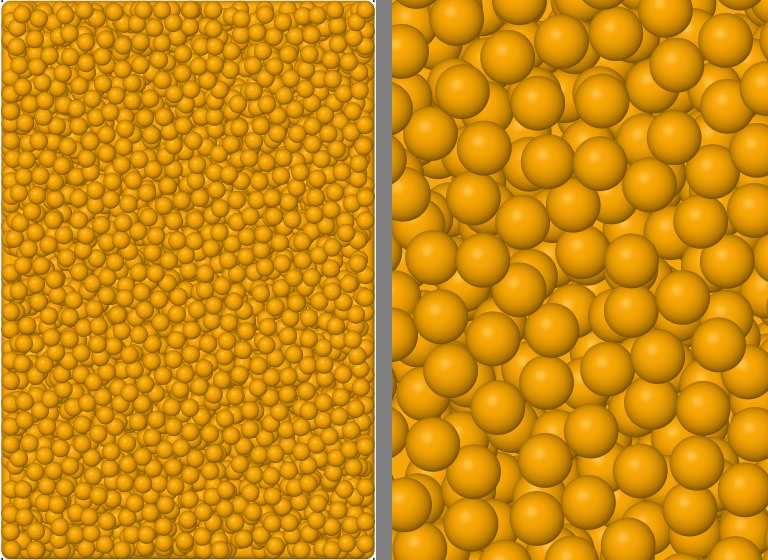
Left: the whole. Right: its middle third, enlarged.
A WebGL 1 fragment shader for this pattern:

```glsl
precision highp float;

uniform vec2 u_resolution;

const float RADIUS = 0.0163;
const float SPACING = 2.26 * RADIUS;
const float ROW_HEIGHT = 0.866;
const float JITTER = 0.8;
const vec2 MARGIN = vec2(0.0027, 0.0015);
const vec3 PAPER = vec3(0.97, 0.97, 0.96);
const vec3 AMBER = vec3(1.0, 0.67, 0.01);
const vec3 GLINT = vec3(0.05, 0.12, 0.25);

vec2 hash2(vec2 cell, float seed) {
  vec3 q = fract(vec3(cell.xyx + seed * 17.3) * vec3(0.1031, 0.1030, 0.0973));
  q += dot(q, q.yzx + 33.33);
  return fract((q.xx + q.yz) * q.zy);
}

mat2 rotation(float angle) {
  float c = cos(angle), s = sin(angle);
  return mat2(c, s, -s, c);
}

// Jittered point of a staggered lattice, in lattice units
vec2 latticePoint(vec2 cell, float seed) {
  float stagger = 0.5 * mod(cell.y, 2.0) - 0.25;
  vec2 point = cell + 0.5 + vec2(stagger, 0.0);
  point += JITTER * (hash2(cell, seed) - 0.5);
  return point * vec2(1.0, ROW_HEIGHT);
}

// Push a point away from neighbours whose balls would overlap it
vec2 relaxedPoint(vec2 cell, float seed) {
  float touching = 2.0 * RADIUS / SPACING;
  vec2 point = latticePoint(cell, seed);
  vec2 push = vec2(0.0);
  for (int j = -1; j <= 1; j++) {
    for (int i = -1; i <= 1; i++) {
      if (i == 0 && j == 0) continue;
      vec2 away = point - latticePoint(cell + vec2(i, j), seed);
      float gap = max(length(away), 0.001);
      push += 0.5 * away / gap * max(touching - gap, 0.0);
    }
  }
  return point + push;
}

// Soft diffuse light from the upper left with a faint highlight
vec3 shadeBall(vec2 offset) {
  float height = sqrt(max(1.0 - dot(offset, offset), 0.0));
  vec3 normal = vec3(offset, height);
  float diffuse = max(dot(normal, normalize(vec3(-0.16, 0.2, 1.0))), 0.0);
  float facing = max(dot(normal, normalize(vec3(-0.22, 0.28, 1.0))), 0.0);
  return AMBER * min(0.47 + 0.54 * diffuse, 0.96) + GLINT * pow(facing, 40.0);
}

vec3 drawBall(vec3 below, vec2 p, vec2 center, float pixel) {
  vec2 offset = p - center;
  float cover = clamp((RADIUS - length(offset)) / pixel + 0.5, 0.0, 1.0);
  return mix(below, shadeBall(offset / RADIUS), cover);
}

// One layer of packed balls, kept inside the walls low..high
vec3 drawLayer(vec3 color, vec2 p, vec2 low, vec2 high, float layer, float pixel) {
  mat2 turn = rotation(0.35 + 0.83 * layer);
  vec2 shift = vec2(40.37, 40.61) * (layer + 1.0);
  vec2 q = turn * p / SPACING + shift;
  vec2 home = floor(q / vec2(1.0, ROW_HEIGHT));
  float order = 1.0 - 2.0 * mod(layer, 2.0);
  for (int j = -1; j <= 1; j++) {
    for (int i = -1; i <= 1; i++) {
      vec2 cell = home + order * vec2(i, j);
      vec2 center = (relaxedPoint(cell, layer) - shift) * SPACING * turn;
      vec2 inside = clamp(center, low, high);
      if (distance(center, inside) < 0.6 * RADIUS) {
        color = drawBall(color, p, inside, pixel);
      }
    }
  }
  return color;
}

void main() {
  float pixel = 1.0 / u_resolution.y;
  vec2 p = gl_FragCoord.xy * pixel;
  vec2 size = u_resolution * pixel;
  vec2 low = MARGIN + RADIUS;
  vec2 high = size - low;

  // Corner dots on the paper
  vec2 fromCorner = min(p, size - p) - vec2(0.004, 0.002);
  float dotCover = 1.0 - smoothstep(0.0008, 0.0026, length(fromCorner));
  vec3 color = mix(PAPER, vec3(0.1), dotCover);

  // Rounded bed, then layers from back to front
  color = drawBall(color, p, clamp(p, low, high), pixel);
  for (int k = 0; k < 4; k++) {
    color = drawLayer(color, p, low, high, float(k), pixel);
  }
  gl_FragColor = vec4(color, 1.0);
}
```
